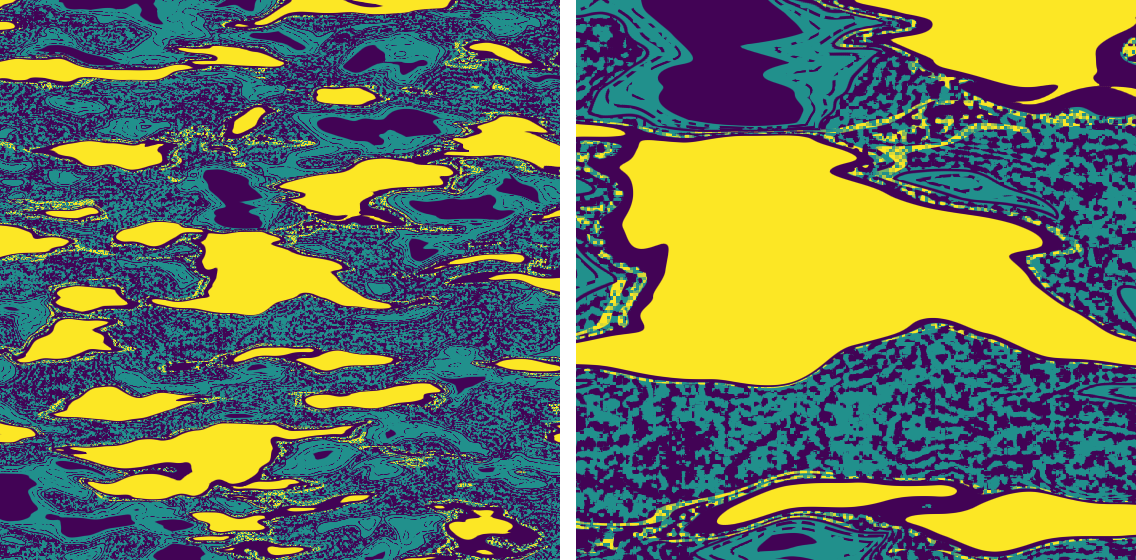
Left: the whole. Right: its middle third, enlarged.
Write a Shadertoy shader that draws this texture.

```glsl
// Layered mineral texture: yellow streaks, teal plates and grainy violet fringes.

const vec3 VIOLET = vec3(0.260, 0.010, 0.335);
const vec3 TEAL   = vec3(0.130, 0.565, 0.550);
const vec3 YELLOW = vec3(0.990, 0.906, 0.145);

float hash(vec2 p) {
    return fract(sin(dot(p, vec2(127.1, 311.7))) * 43758.5453);
}

// Smooth value noise, 0 to 1
float noise(vec2 p) {
    vec2 cell = floor(p);
    vec2 f = fract(p);
    f = f * f * (3.0 - 2.0 * f);
    float low  = mix(hash(cell), hash(cell + vec2(1.0, 0.0)), f.x);
    float high = mix(hash(cell + vec2(0.0, 1.0)), hash(cell + 1.0), f.x);
    return mix(low, high, f.y);
}

// Layered noise with mean 0 and deviation near 1
float relief(vec2 p) {
    float sum = 0.4 * noise(p)
              + 0.3 * noise(p * 1.37 + vec2(17.3, 5.9))
              + 0.2 * noise(p * 2.10 + vec2(3.7, 41.2))
              + 0.1 * noise(p * 4.30 + vec2(29.1, 13.4));
    return (sum - 0.5) / 0.1175;
}

vec2 warp(vec2 p, vec2 scale, vec2 amount) {
    vec2 shift = vec2(noise(p * scale + 7.3), noise(p * scale + 53.8));
    return p + amount * (shift - 0.5);
}

// Antialiased threshold
float above(float value, float limit) {
    float w = 0.6 * fwidth(value) + 1e-4;
    return smoothstep(limit - w, limit + w, value);
}

float band(float value, float low, float high) {
    return above(value, low) - above(value, high);
}

// Thin level line; slope is the change of value per canvas unit
float contour(float value, float level, float slope, float width) {
    float d = abs(value - level) / max(slope, 1e-3);
    return 1.0 - smoothstep(0.5 * width, 1.3 * width, d);
}

void mainImage(out vec4 fragColor, in vec2 fragCoord) {
    vec2 uv = fragCoord / iResolution.y;

    // Bend the layers at two scales
    vec2 p = warp(uv, vec2(6.0, 9.0), vec2(0.06, 0.045));
    p = warp(p, vec2(23.0, 27.0), vec2(0.024, 0.014));

    // Streak height, and depth into the plates between streaks
    float streak = relief(p * vec2(4.6, 21.0));
    float blob = relief(p * vec2(9.0, 17.0) + 61.0);
    float depth = min(0.85 * blob - 0.55 * streak, 1.5 * (0.6 - streak));
    float slope = length(vec2(dFdx(depth), dFdy(depth))) * iResolution.y;

    // Grainy fringe: broken rings that follow the depth
    float grain = noise(uv * 350.0);
    float fineGrain = hash(floor(uv * 512.0));
    float patches = noise(uv * vec2(18.0, 30.0) + 9.0) - 0.5;
    float rings = 0.30 * sin(16.0 * depth) + 1.3 * (grain - 0.5)
                + 0.55 * (fineGrain - 0.5) + 0.35 * patches;
    vec3 color = mix(VIOLET, TEAL, above(rings, 0.02));

    // Bright flecks and threads close to the streaks
    float threadMask = above(noise(uv * vec2(11.0, 19.0) + 31.0), 0.60);
    float threads = band(streak, 0.22, 0.36) * threadMask;
    float flecks = band(streak, 0.46, 0.60) * above(grain + 0.3 * patches, 0.46);
    vec3 fleckColor = mix(TEAL, YELLOW, smoothstep(0.15, 0.75, fineGrain));
    color = mix(color, fleckColor, max(threads, flecks));

    // Teal plates with dotted level lines and dark cores
    float plate = above(depth, 0.5);
    float lines = contour(depth, 0.53, slope, 0.0013);
    lines = max(lines, contour(depth, 0.82, slope, 0.0010) * above(grain, 0.40));
    lines = max(lines, contour(depth, 1.18, slope, 0.0008) * above(grain, 0.50));
    vec3 plateColor = mix(TEAL, VIOLET, max(lines, above(depth, 1.5)));
    color = mix(color, plateColor, plate);

    // Violet rim, yellow streaks and the rare holes inside them
    color = mix(color, VIOLET, above(streak, 0.62));
    color = mix(color, YELLOW, band(streak, 0.83, 2.35));

    fragColor = vec4(color, 1.0);
}
```
